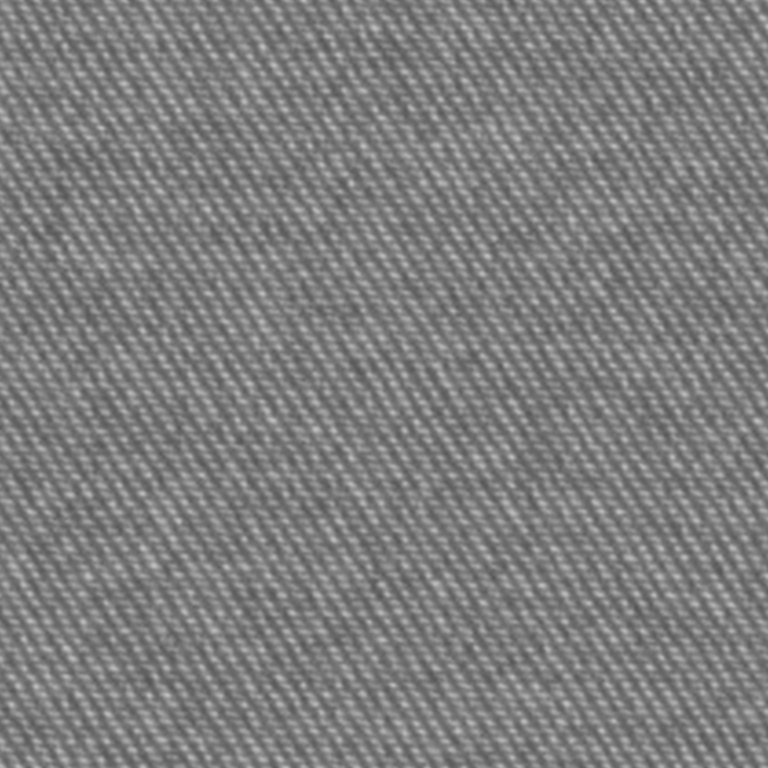
This texture is drawn by a WebGL 1 fragment shader. Its source:

```glsl
precision highp float;

uniform vec2 u_resolution;

const float TAU = 6.2831853;
const float RIDGES_ACROSS = 43.0;
const float RIDGES_DOWN = 28.0;
const float ROWS_PER_RIDGE = 3.0;
const vec3 VALLEY_GREY = vec3(0.34);
const vec3 CREST_GREY = vec3(0.70);

float hash(vec2 p) {
    vec3 q = fract(p.xyx * vec3(0.1031, 0.1030, 0.0973));
    q += dot(q, q.yzx + 33.33);
    return fract((q.x + q.y) * q.z);
}

// Smooth value noise, centred on zero
float noise(vec2 p) {
    vec2 cell = floor(p);
    vec2 f = fract(p);
    f = f * f * (3.0 - 2.0 * f);
    float low = mix(hash(cell), hash(cell + vec2(1.0, 0.0)), f.x);
    float high = mix(hash(cell + vec2(0.0, 1.0)), hash(cell + vec2(1.0, 1.0)), f.x);
    return mix(low, high, f.y) - 0.5;
}

// Slight drift of the threads from a perfect grid
vec2 warpThreads(vec2 uv, float amount) {
    vec2 drift = vec2(noise(uv * 9.0 + 3.0), noise(uv * 9.0 + 47.0));
    vec2 jitter = vec2(noise(uv * 70.0 + 11.0), noise(uv * 70.0 + 71.0));
    return uv + amount * (drift + 0.6 * jitter);
}

// x counts diagonal ridges, y counts weft rows; stitches sit on whole numbers
vec2 twillCoords(vec2 uv) {
    float ridge = RIDGES_ACROSS * uv.x + RIDGES_DOWN * uv.y;
    return vec2(ridge, RIDGES_DOWN * ROWS_PER_RIDGE * uv.y);
}

// One at the middle of a rib, zero in the groove
float ribCrest(vec2 twill) {
    return 0.5 + 0.5 * cos(TAU * twill.x);
}

// Height of the weave: rounded diagonal ribs broken into beads
float weave(vec2 twill, float crest) {
    float bead = cos(TAU * twill.y);
    return 0.46 * (crest - 0.5) + 0.17 * bead * (0.08 + 0.92 * crest);
}

// Uneven brightness of single stitches, strongest on the crests
float stitchVariation(vec2 uv, vec2 twill, float crest) {
    vec2 threads = vec2(uv.x * RIDGES_ACROSS * ROWS_PER_RIDGE, twill.y);
    return noise(threads + 200.0) * (0.22 + 0.26 * crest);
}

// Uneven thickness of whole threads along both directions
float threadVariation(vec2 uv, vec2 twill) {
    float weft = noise(vec2(uv.x * 12.0, twill.y) + 90.0);
    float warp = noise(vec2(uv.x * RIDGES_ACROSS * ROWS_PER_RIDGE, uv.y * 16.0) + 30.0);
    return 0.10 * weft + 0.06 * warp;
}

// Fine fibres and broad faded patches
float wear(vec2 uv) {
    return 0.17 * noise(uv * 210.0) + 0.03 * noise(uv * 5.0 + 20.0);
}

void main() {
    vec2 uv = gl_FragCoord.xy / u_resolution;
    vec2 twill = twillCoords(warpThreads(uv, 0.004));
    float crest = ribCrest(twill);

    float shade = 0.43 + weave(twill, crest) + stitchVariation(uv, twill, crest);
    shade += threadVariation(uv, twill) + wear(uv);

    vec3 color = mix(VALLEY_GREY, CREST_GREY, clamp(shade, -0.1, 1.1));
    gl_FragColor = vec4(color, 1.0);
}
```
